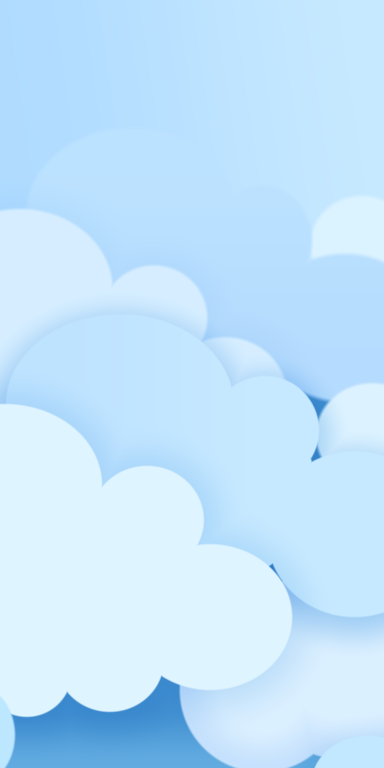
Reproduce this background procedurally as a WebGL 1 fragment shader.

```glsl
precision highp float;
// Layered paper clouds in pale blue over a soft sky and a deep blue gap.
// Each cloud is a union of elliptical lobes; layers are painted back to
// front, each casting a blurred shadow on what lies beneath it.

uniform vec2 u_resolution;

const vec3 SHADOW_ABSORB = vec3(0.32, 0.17, 0.05);

// Approximate signed distance to an ellipse.
float lobe(vec2 p, vec2 center, vec2 radius) {
  vec2 q = (p - center) / radius;
  float k = length(q);
  return k * (k - 1.0) / max(length(q / radius), 0.001);
}

// Cloud outlines; the last lobe of the larger ones fills the body.
float hazyCloud(vec2 p) {
  float d = lobe(p, vec2(0.344, 1.440), vec2(0.276, 0.227));
  d = min(d, lobe(p, vec2(0.682, 1.375), vec2(0.130, 0.143)));
  d = min(d, lobe(p, vec2(0.898, 1.146), vec2(0.221, 0.193)));
  return min(d, lobe(p, vec2(0.625, 1.154), vec2(0.247, 0.229)));
}

float paleCloud(vec2 p) {
  float d = lobe(p, vec2(0.052, 1.245), vec2(0.242, 0.211));
  d = min(d, lobe(p, vec2(0.401, 1.172), vec2(0.139, 0.137)));
  d = min(d, lobe(p, vec2(0.586, 0.971), vec2(0.161, 0.151)));
  return min(d, lobe(p, vec2(0.208, 0.958), vec2(0.391, 0.260)));
}

float blueCloud(vec2 p) {
  float d = lobe(p, vec2(0.312, 0.945), vec2(0.297, 0.237));
  d = min(d, lobe(p, vec2(0.690, 0.880), vec2(0.141, 0.141)));
  d = min(d, lobe(p, vec2(0.924, 0.609), vec2(0.229, 0.216)));
  return min(d, lobe(p, vec2(0.534, 0.737), vec2(0.286, 0.260)));
}

float lowCloud(vec2 p) {
  float d = lobe(p, vec2(0.682, 0.203), vec2(0.214, 0.214));
  return min(d, lobe(p, vec2(0.911, 0.281), vec2(0.286, 0.260)));
}

float frontCloud(vec2 p) {
  float d = lobe(p, vec2(0.013, 0.737), vec2(0.253, 0.211));
  d = min(d, lobe(p, vec2(0.383, 0.646), vec2(0.148, 0.141)));
  d = min(d, lobe(p, vec2(0.547, 0.393), vec2(0.214, 0.190)));
  d = min(d, lobe(p, vec2(0.286, 0.281), vec2(0.141, 0.135)));
  d = min(d, lobe(p, vec2(0.070, 0.250), vec2(0.117, 0.117)));
  return min(d, lobe(p, vec2(0.234, 0.464), vec2(0.312, 0.234)));
}

// Darkens a surface by the blurred shadow of a shape at distance d.
vec3 shade(vec3 base, float d, float width, float strength) {
  float amount = 1.0 - smoothstep(-0.5 * width, width, d);
  return base * (1.0 - SHADOW_ABSORB * strength * amount);
}

// Lays a tint over the base inside a shape with the given edge blur.
vec3 paint(vec3 base, vec3 tint, float d, float blur) {
  float edge = max(blur, 0.8 / u_resolution.x);
  return mix(base, tint, 1.0 - smoothstep(-edge, edge, d));
}

// Sky above, deep blue gap below.
vec3 background(vec2 p) {
  vec3 sky = mix(vec3(0.69, 0.86, 1.0), vec3(0.78, 0.915, 1.0),
                 smoothstep(0.0, 1.1, p.x + 0.15 * (p.y - 1.6)));
  vec3 deep = mix(vec3(0.38, 0.67, 0.88), vec3(0.26, 0.57, 0.82),
                  smoothstep(0.0, 0.16, p.y));
  return mix(deep, sky, smoothstep(1.0, 1.1, p.y));
}

void main() {
  vec2 p = gl_FragCoord.xy / u_resolution * vec2(1.0, 2.0);
  vec3 col = background(p);

  // Distant, blurred layers
  float d = lobe(p, vec2(0.943, 1.362), vec2(0.135, 0.128));
  col = paint(col, vec3(0.86, 0.95, 1.0), d, 0.008);

  vec3 tint = mix(vec3(0.71, 0.86, 0.995), vec3(0.735, 0.885, 1.0),
                  smoothstep(1.0, 1.6, p.y));
  col = paint(col, tint, hazyCloud(p), 0.008);

  d = paleCloud(p);
  col = shade(col, d, 0.10, 0.18);
  col = paint(col, vec3(0.835, 0.93, 1.0), d, 0.006);

  d = lobe(p, vec2(0.969, 0.867), vec2(0.146, 0.135));
  col = paint(col, vec3(0.865, 0.95, 1.0), d, 0.006);

  // Low cloud at the lower right, with a bluish rim
  d = lowCloud(p);
  tint = mix(vec3(0.77, 0.88, 0.99), vec3(0.86, 0.94, 1.0),
             smoothstep(0.0, 0.12, -d));
  col = paint(col, tint, d, 0.004);

  // Large blue cloud
  d = blueCloud(p);
  col = shade(col, blueCloud(p + vec2(0.0, 0.025)), 0.09, 0.85);
  tint = mix(vec3(0.745, 0.89, 1.0), vec3(0.78, 0.915, 1.0),
             smoothstep(0.1, 0.8, p.x));
  col = paint(col, tint, d, 0.003);

  d = lobe(p, vec2(0.958, -0.044), vec2(0.148, 0.128));
  col = shade(col, d, 0.07, 0.25);
  col = paint(col, vec3(0.76, 0.91, 1.0), d, 0.003);

  // White cloud in front and a corner puff
  col = shade(col, frontCloud(p + vec2(0.0, 0.01)), 0.12, 0.5);
  col = paint(col, vec3(0.87, 0.955, 1.0), frontCloud(p), 0.003);
  d = lobe(p, vec2(-0.065, 0.086), vec2(0.104, 0.130));
  col = paint(col, vec3(0.74, 0.90, 1.0), d, 0.004);

  gl_FragColor = vec4(col, 1.0);
}
```
